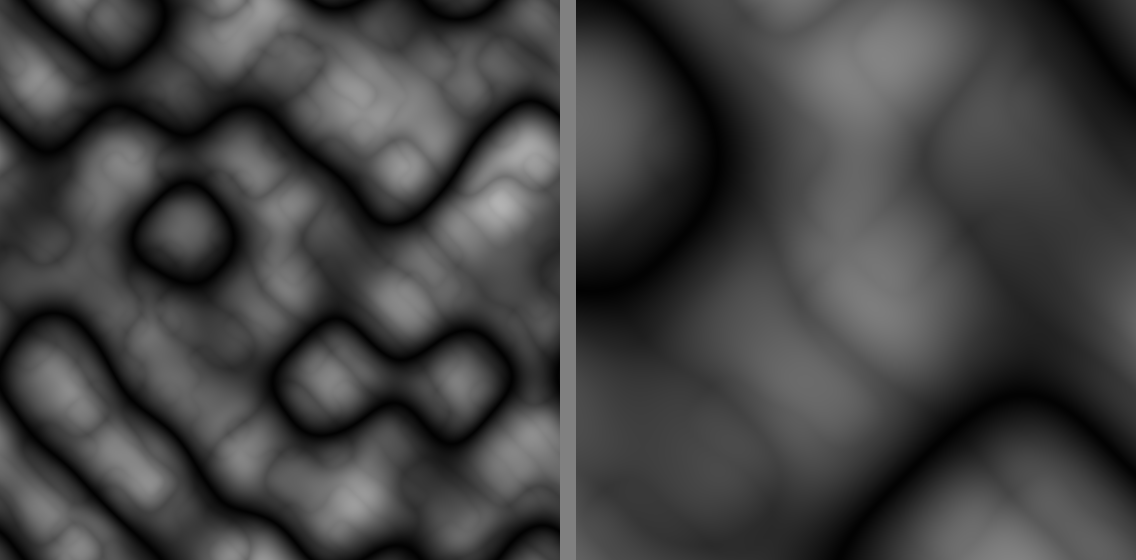
Left, the full canvas; right, a detail of the centre.
This texture is drawn by a Shadertoy shader. Its source:

```glsl
const int   CELLS        = 4;     // diagonal lattice cells per canvas, even number
const vec2  SHIFT        = vec2(0.042, 0.047);
const float SLOPE        = 0.6;   // tilt of the noise at lattice points
const float MIN_HEIGHT   = 0.45;  // smallest height at lattice points
const float STRIPE_BIAS  = 0.24;  // pull of the lobes into falling diagonals
const float VEIN_SOFT    = 0.02;  // rounding of the black veins
const float CREASE_SOFT  = 0.05;  // rounding of the faint creases
const float BASE_LIGHT   = 0.38;
const float DETAIL_LIGHT = 0.24;
const float DETAIL_GAIN  = 0.22;
const int   DETAIL_LAYERS = 2;
const float TAU = 6.2831853;

// Integer hash to three values in 0..1
vec3 hash3(ivec3 cell) {
    uvec3 v = uvec3(cell) * 1664525u + 1013904223u;
    v += v.yzx * v.zxy;
    v ^= v >> 16u;
    v += v.yzx * v.zxy;
    return vec3(v & 0xffffu) / 65535.0;
}

// Bring a diagonal lattice cell into the single tile that repeats
ivec2 wrapCell(ivec2 cell, int n) {
    int k = int(floor(float(cell.y) / float(n)));
    cell -= k * n;
    int period = 2 * n;
    cell.x = ((cell.x % period) + period) % period;
    return cell;
}

// Signed height plus gradient ramp around one lattice point
float corner(ivec2 cell, vec2 offset, int n, int seed) {
    ivec2 home = wrapCell(cell, n);
    vec3 h = hash3(ivec3(home, seed));
    float stripe = (home.x & 1) == 0 ? STRIPE_BIAS : -STRIPE_BIAS;
    float side = h.x < 0.5 + stripe ? -1.0 : 1.0;
    float angle = TAU * h.y;
    vec2 gradient = vec2(cos(angle), sin(angle));
    return side * mix(MIN_HEIGHT, 1.0, h.z) + SLOPE * dot(gradient, offset);
}

// Tiling gradient noise on a lattice turned by 45 degrees
float diagonalNoise(vec2 uv, int n, int seed) {
    vec2 p = float(n) * vec2(uv.x + uv.y, uv.x - uv.y);
    ivec2 cell = ivec2(floor(p));
    vec2 f = fract(p);
    vec2 w = f * f * f * (f * (f * 6.0 - 15.0) + 10.0);
    float a = corner(cell, f, n, seed);
    float b = corner(cell + ivec2(1, 0), f - vec2(1.0, 0.0), n, seed);
    float c = corner(cell + ivec2(0, 1), f - vec2(0.0, 1.0), n, seed);
    float d = corner(cell + ivec2(1, 1), f - vec2(1.0, 1.0), n, seed);
    return mix(mix(a, b, w.x), mix(c, d, w.x), w.y);
}

// Absolute value with a rounded fold
float softAbs(float x, float radius) {
    return sqrt(x * x + radius * radius);
}

void mainImage(out vec4 fragColor, in vec2 fragCoord) {
    vec2 uv = fragCoord / iResolution.xy + SHIFT;

    // Broad lobes divided by black veins
    float lobes = softAbs(diagonalNoise(uv, CELLS, 3), VEIN_SOFT);

    // Finer folds that fade out towards the veins
    float light = BASE_LIGHT;
    float amplitude = DETAIL_LIGHT;
    int n = CELLS;
    for (int i = 1; i <= DETAIL_LAYERS; i++) {
        n *= 2;
        light += amplitude * softAbs(diagonalNoise(uv, n, 3 + 11 * i), CREASE_SOFT);
        amplitude *= DETAIL_GAIN;
    }

    fragColor = vec4(vec3(clamp(lobes * light, 0.0, 1.0)), 1.0);
}
```
